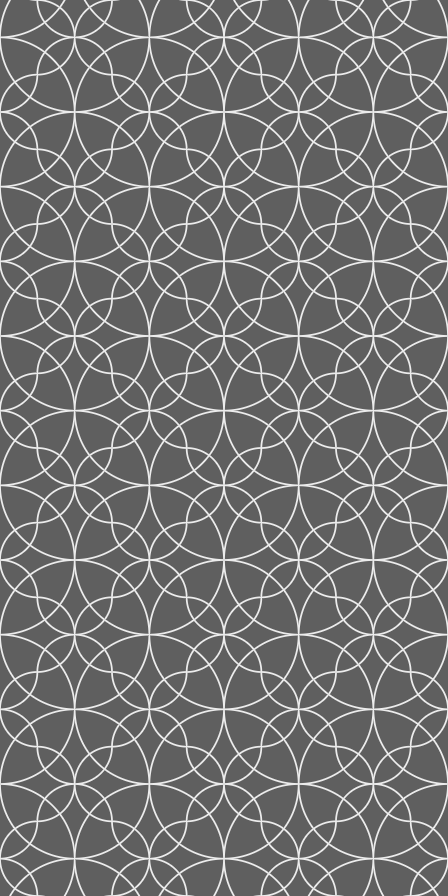
A WebGL 1 fragment shader for this pattern:

```glsl
precision highp float;

uniform vec2 u_resolution;

const float TILES_ACROSS = 3.0;
const float LINE_WIDTH = 0.0118;               // in tiles
const vec2 FLOWER_CENTER = vec2(0.5, 0.75);    // in tiles
const float LARGE_RADIUS = 0.5;
const float SMALL_RADIUS = 0.25;
const vec3 GROUND_COLOR = vec3(0.372);
const vec3 LINE_COLOR = vec3(0.925);

float circleOutline(vec2 p, vec2 center, float radius) {
    return abs(length(p - center) - radius);
}

// S-curve of two quarter arcs, leaving the flower center along the y axis.
float waveOutline(vec2 q) {
    float centerY = q.x < SMALL_RADIUS ? 0.0 : 2.0 * SMALL_RADIUS;
    return circleOutline(q, vec2(SMALL_RADIUS, centerY), SMALL_RADIUS);
}

void main() {
    float pixel = TILES_ACROSS / u_resolution.x;
    vec2 p = gl_FragCoord.xy * pixel;

    // Fold the staggered tiling into one quadrant around the nearest flower.
    vec2 q = abs(fract(p - FLOWER_CENTER + 0.5) - 0.5);
    if (q.x + q.y > 0.5) q = 0.5 - q;

    // Large circles around this flower and its diagonal neighbor.
    float large = min(circleOutline(q, vec2(0.0), LARGE_RADIUS),
                      circleOutline(q, vec2(0.5), LARGE_RADIUS));

    // Two crossing waves enclose slim petals between the flowers.
    float waves = min(waveOutline(q), waveOutline(q.yx));

    float outline = min(large, waves);
    float ink = clamp((0.5 * LINE_WIDTH - outline) / pixel + 0.5, 0.0, 1.0);

    gl_FragColor = vec4(mix(GROUND_COLOR, LINE_COLOR, ink), 1.0);
}
```
